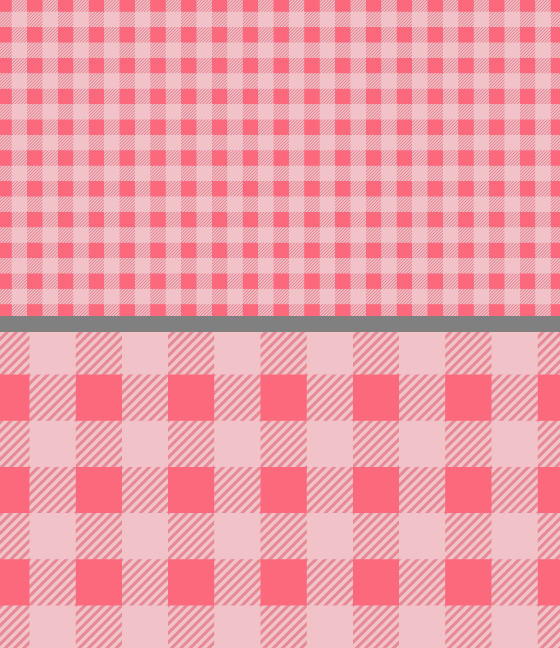
Top, the full canvas; bottom, a detail of the centre.
Give the GLSL for this pattern, as a WebGL 2 fragment shader.

```glsl
#version 300 es
precision highp float;
// Pink gingham: solid and pale checks joined by diagonally hatched squares.

uniform vec2 u_resolution;
out vec4 fragColor;

// Coverage of a repeating stripe centred on whole numbers.
float stripe(float coord, float width, float blur) {
    float fromCentre = abs(fract(coord + 0.5) - 0.5);
    return 1.0 - smoothstep(-0.5 * blur, 0.5 * blur, fromCentre - 0.5 * width);
}

void main() {
    // One unit is one repeat, measured from the top left corner.
    float pixel = 10.26 / u_resolution.y;
    vec2 cell = vec2(gl_FragCoord.x, u_resolution.y - gl_FragCoord.y) * pixel - 0.13;

    // Crossing bands, each half a repeat wide.
    float column = stripe(cell.x, 0.5, pixel);
    float row = stripe(cell.y, 0.5, pixel);

    // Rising hatch, five lines along the side of each square.
    float hatch = stripe((cell.x + cell.y) * 10.0, 0.47, 10.0 * pixel * 1.414);

    vec3 palePink = vec3(0.95, 0.76, 0.79);
    vec3 duskyRose = vec3(0.90, 0.54, 0.59);
    vec3 coral = vec3(0.99, 0.41, 0.49);

    // Hatch where one band passes, solid where two cross.
    vec3 hatched = mix(palePink, duskyRose, hatch);
    vec3 color = mix(mix(palePink, hatched, column), mix(hatched, coral, column), row);
    fragColor = vec4(color, 1.0);
}
```
